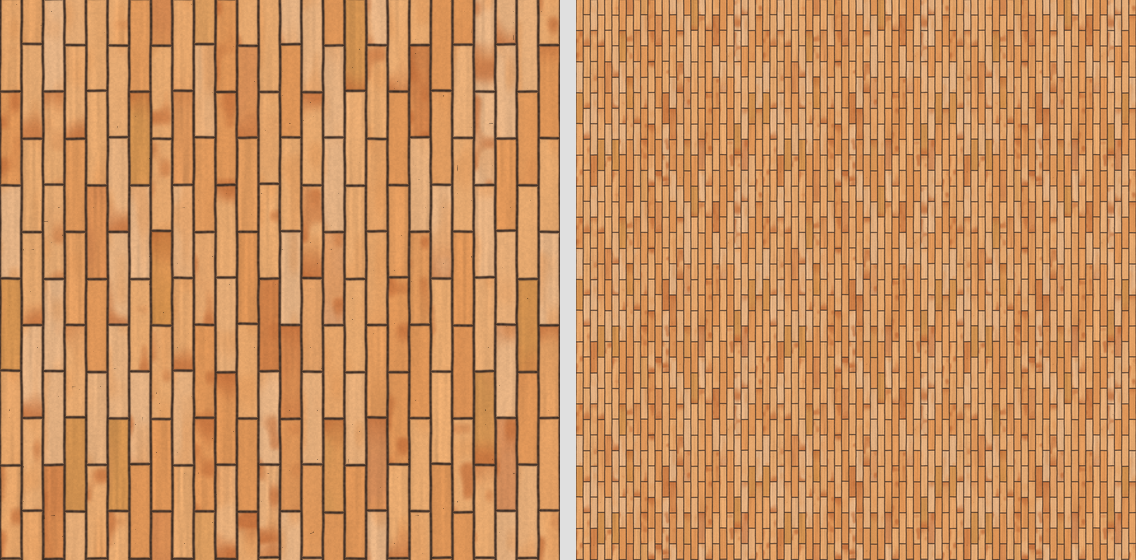
Left, the tile; right, the same tile 3 across and 3 down.
Give the GLSL for this texture, as a Shadertoy shader.

```glsl
// Upright clay bricks in a half-offset running bond with thin dark joints.
// Every brick gets a hashed tone, lengthwise streaks and some kiln scorching;
// cells and noise lattices wrap, so the canvas tiles.

#define GRID vec2(26.0, 6.0)          // bricks across and down
#define JOINT 0.0042                  // joint width, canvas units
#define SOFTNESS 0.0007               // worn edge width, canvas units
#define JITTER 0.022                  // end joint offset, brick lengths
#define GRAIN 0.07                    // clay grain strength
#define STREAK 0.10                   // lengthwise streak strength
#define TAN vec3(0.895, 0.655, 0.43)
#define PALE vec3(0.89, 0.695, 0.515)
#define AMBER vec3(0.865, 0.58, 0.34)
#define OCHRE vec3(0.79, 0.54, 0.28)
#define RUST vec3(0.75, 0.42, 0.22)
#define MORTAR vec3(0.27, 0.20, 0.16)

// Integer hash of a non-negative lattice point, 0 to 1
float hash(vec2 p) {
    uvec2 q = uvec2(p) * uvec2(73857u, 19349u);
    uint h = (q.x ^ (q.y << 3)) + q.y;
    h = (h ^ (h >> 15)) * 73939u;
    h = (h ^ (h >> 13)) * 83493u;
    h ^= h >> 16;
    return float(h & 65535u) / 65535.0;
}

// Value noise that repeats after a whole number of cells
float noise(vec2 p, vec2 period) {
    vec2 i = floor(p), f = fract(p);
    f = f * f * (3.0 - 2.0 * f);
    vec2 a = mod(i, period), b = mod(i + 1.0, period);
    return mix(mix(hash(a), hash(vec2(b.x, a.y)), f.x),
               mix(hash(vec2(a.x, b.y)), hash(b), f.x), f.y);
}

// Independent random value of a brick for each salt
float brickRandom(vec2 cell, float salt) {
    return hash(mod(cell, GRID) + salt * vec2(37.0, 19.0));
}

// Offset of the joint at the lower end of a brick
float endOffset(vec2 cell) {
    return (brickRandom(cell, 1.0) - 0.5) * JITTER;
}

vec3 brickColor(vec2 cell, vec2 q) {
    vec2 period = vec2(1024.0);
    vec2 seed = floor(vec2(brickRandom(cell, 2.0), brickRandom(cell, 3.0)) * 900.0);

    // Overall tone
    float tone = brickRandom(cell, 4.0);
    vec3 color = mix(TAN, PALE, smoothstep(0.60, 0.95, tone));
    color = mix(color, AMBER, smoothstep(0.42, 0.10, tone));
    float rare = brickRandom(cell, 5.0);
    color = mix(color, OCHRE, 0.8 * smoothstep(0.89, 0.96, rare));
    color = mix(color, RUST, 0.55 * smoothstep(0.10, 0.03, rare));

    // Soft clouds and lengthwise streaks
    float cloud = noise(q * vec2(1.5, 3.0) + seed, period);
    color = mix(color, AMBER, 0.45 * smoothstep(0.5, 0.95, cloud));
    float streak = noise(q * vec2(7.0, 1.2) + seed.yx, period) - 0.5;
    color *= 1.0 + STREAK * streak * (0.3 + brickRandom(cell, 6.0));

    // Scorched patches and one burnt end on a few bricks
    float patchy = noise(q * vec2(1.4, 4.5) + seed + 40.0, period);
    float scorch = smoothstep(0.55, 0.95, patchy)
                 * smoothstep(0.60, 0.85, brickRandom(cell, 7.0));
    float side = brickRandom(cell, 8.0);
    float end = side > 0.5 ? q.y : 1.0 - q.y;
    float burn = smoothstep(0.68, 1.0, end + 0.2 * (cloud - 0.5))
               * smoothstep(0.72, 0.95, brickRandom(cell, 9.0));
    return mix(color, RUST, clamp(0.7 * scorch + 0.75 * burn, 0.0, 0.85));
}

void mainImage(out vec4 fragColor, in vec2 fragCoord) {
    vec2 uv = fragCoord / iResolution.xy;
    float pixel = 1.0 / min(iResolution.x, iResolution.y);

    // Slightly uneven edges
    vec2 wobble = vec2(noise(uv * vec2(26.0, 30.0), vec2(26.0, 30.0)),
                       noise(uv * vec2(52.0, 12.0) + 0.5, vec2(52.0, 12.0)));
    vec2 p = (uv + (wobble - 0.5) * 0.0012) * GRID;

    // Brick cell: odd columns shift by half a length
    float column = floor(p.x);
    p.y -= 0.02 + 0.5 * mod(column, 2.0);
    vec2 cell = vec2(column, floor(p.y));
    float along = p.y - cell.y;
    if (along < endOffset(cell)) cell.y -= 1.0;
    else if (along > 1.0 + endOffset(cell + vec2(0.0, 1.0))) cell.y += 1.0;
    vec2 q = p - cell;

    // Distance to the joint edge, positive inside the brick
    float low = endOffset(cell), high = 1.0 + endOffset(cell + vec2(0.0, 1.0));
    vec2 gap = vec2(min(q.x, 1.0 - q.x), min(q.y - low, high - q.y)) / GRID;
    float inside = min(gap.x, gap.y) - 0.5 * JOINT;

    // Clay and mortar surfaces
    float grain = noise(uv * 256.0, vec2(256.0)) - 0.5;
    float fine = noise(uv * 440.0, vec2(440.0)) - 0.5;
    vec3 clay = brickColor(cell, q) * (1.0 + GRAIN * (0.6 * grain + 0.6 * fine));
    clay *= 1.0 - 0.10 * smoothstep(0.003, 0.0, inside);
    float speck = noise(uv * 160.0 + 0.3, vec2(160.0));
    clay *= 1.0 - 0.35 * smoothstep(0.975, 1.0, speck);
    vec3 mortar = MORTAR * (1.0 + 0.35 * grain);

    float edge = SOFTNESS + 0.6 * pixel;
    fragColor = vec4(mix(mortar, clay, smoothstep(-edge, edge, inside)), 1.0);
}
```
